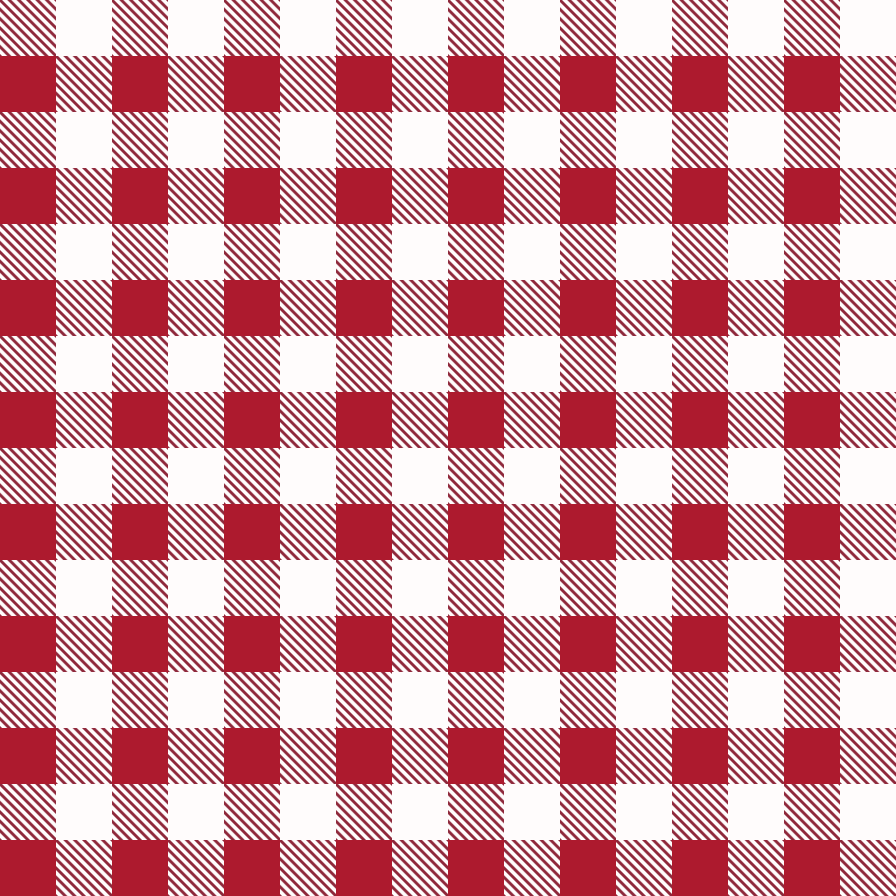
Reproduce this pattern procedurally as a Shadertoy shader.

```glsl
#define REPEATS 8.0          // checks across and down the canvas
#define BAND_WIDTH 0.5       // coloured share of each repeat
#define STRIPES 12.0         // diagonal stripes per repeat
#define STRIPE_WIDTH 0.44    // coloured share of each stripe period
#define SOFTNESS 1.2         // stripe edge ramp, in pixel footprints
#define GROUND vec3(1.0, 0.99, 0.99)
#define SOLID_RED vec3(0.68, 0.10, 0.18)
#define STRIPE_RED vec3(0.56, 0.155, 0.23)

// Coverage of a repeating bar centred on whole numbers; footprint is the ramp width.
float bar(float position, float width, float footprint) {
    float fromCentre = abs(fract(position + 0.5) - 0.5);
    return clamp((0.5 * width - fromCentre) / footprint + 0.5, 0.0, 1.0);
}

void mainImage(out vec4 fragColor, in vec2 fragCoord) {
    vec2 cell = REPEATS * fragCoord / iResolution.xy;
    vec2 pixel = REPEATS / iResolution.xy;

    // Vertical and horizontal bands
    vec2 bandPos = cell - 0.5 * BAND_WIDTH;
    float warp = bar(bandPos.x, BAND_WIDTH, pixel.x);
    float weft = bar(bandPos.y, BAND_WIDTH, pixel.y);

    // Diagonal twill, falling to the right
    float twill = bar(STRIPES * (cell.x + cell.y), STRIPE_WIDTH,
                      SOFTNESS * STRIPES * length(pixel));

    // Solid where the bands cross, striped where only one passes
    float crossing = warp * weft;
    float single = warp + weft - 2.0 * crossing;
    vec3 striped = mix(GROUND, STRIPE_RED, twill);
    vec3 color = GROUND * (1.0 - single - crossing)
               + striped * single
               + SOLID_RED * crossing;

    fragColor = vec4(color, 1.0);
}
```
